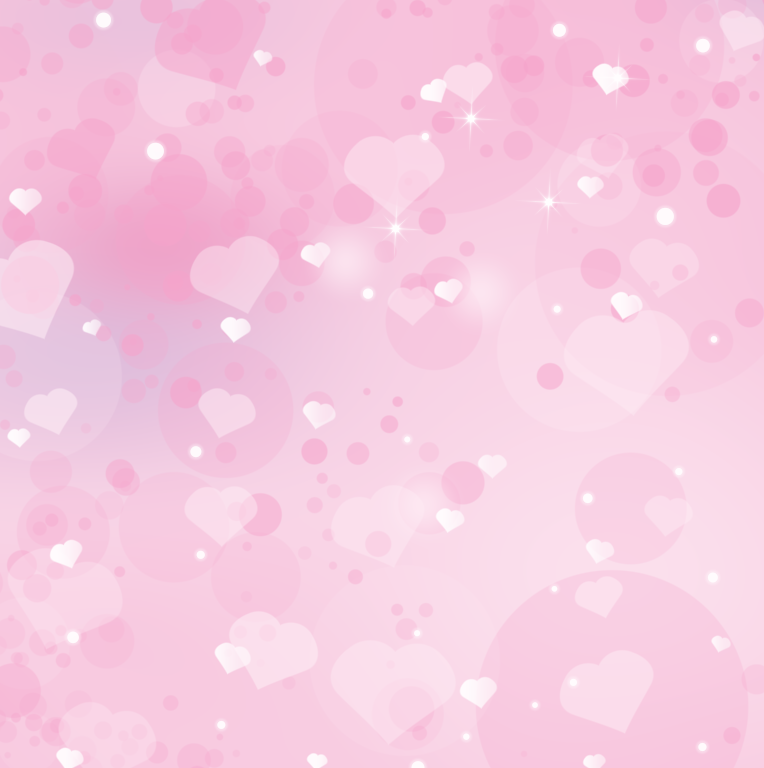
Give the GLSL for this background, as a Shadertoy shader.

```glsl
// Soft pink bokeh: a blurred colour wash under translucent discs, cellular dots,
// tilted hearts, white beads and thin sparkles. Dots come from jittered cells,
// the larger parts from low-discrepancy scatter loops.

const vec3 PINK = vec3(0.968, 0.775, 0.868);
const vec3 PALE = vec3(0.984, 0.880, 0.930);
const vec3 LAVENDER = vec3(0.865, 0.745, 0.865);
const vec3 ROSE = vec3(0.925, 0.610, 0.765);
const vec3 DOT_PINK = vec3(0.962, 0.640, 0.795);
const vec3 MILK = vec3(0.995, 0.930, 0.960);
const vec3 WHITE = vec3(1.0, 0.992, 0.996);
const int DISCS = 24;
const int BIG_HEARTS = 22;
const int SMALL_HEARTS = 22;
const int BEADS = 24;
const int GLOWS = 3;
const int SPARKLES = 4;
const float EDGE = 0.0013;

vec4 hash4(vec2 p) {
    vec4 q = fract(p.xyxy * vec4(0.1031, 0.1030, 0.0973, 0.1099));
    q += dot(q, q.wzxy + 33.33);
    return fract((q.xxyz + q.yzzw) * q.zywx);
}

float fill(float d) {
    float w = max(EDGE, 0.8 / iResolution.y);
    return smoothstep(w, -w, d);
}

float blob(vec2 p, vec2 centre, vec2 size) {
    vec2 q = (p - centre) / size;
    return exp(-dot(q, q));
}

vec2 turn(vec2 p, float a) {
    return mat2(cos(a), sin(a), -sin(a), cos(a)) * p;
}

// Evenly spread position in the unit square, with a little jitter
vec2 scatter(int i, float seed) {
    vec2 jitter = hash4(vec2(float(i), seed)).xy - 0.5;
    return fract(vec2(0.7549, 0.5698) * float(i) + seed * vec2(0.37, 0.61) + 0.1 * jitter);
}

// Heart with slightly bulging sides; size is close to its width
float heart(vec2 p, float size, float tilt) {
    vec2 q = turn(p, tilt) / size * 1.2 + vec2(0.0, 0.55);
    q.x = abs(q.x) * (1.0 - 0.13 * sin(3.14 * clamp(q.y, 0.0, 1.0)));
    float d;
    if (q.x + q.y > 1.0) d = length(q - vec2(0.25, 0.75)) - 0.3536;
    else d = min(length(q - vec2(0.0, 1.0)), length(q - 0.5 * max(q.x + q.y, 0.0))) * sign(q.x - q.y);
    return d * size / 1.2;
}

vec3 wash(vec2 p) {
    float ripple = sin(p.x * 7.0 + 2.0 * sin(p.y * 5.0)) * sin(p.y * 8.0 + 1.5 * sin(p.x * 6.0));
    vec3 c = PINK + 0.012 * ripple * vec3(0.2, 1.0, 0.6);
    c = mix(c, PALE, 0.95 * blob(p, vec2(0.80, 0.25), vec2(0.42, 0.30)));
    c = mix(c, PALE, 0.55 * blob(p, vec2(0.10, 0.34), vec2(0.35, 0.10)));
    c = mix(c, PALE, 0.30 * blob(p, vec2(0.65, 0.60), vec2(0.40, 0.25)));
    c = mix(c, LAVENDER, 0.95 * blob(p, vec2(0.12, 0.55), vec2(0.26, 0.14)));
    c = mix(c, LAVENDER, 0.50 * blob(p, vec2(0.18, 0.98), vec2(0.20, 0.08)));
    c = mix(c, LAVENDER, 0.60 * blob(p, vec2(1.00, 1.02), vec2(0.12, 0.07)));
    return mix(c, ROSE, 0.80 * blob(p, vec2(0.21, 0.68), vec2(0.16, 0.09)));
}

// Pink dots, dense at the top and left, absent from the bright corner
vec3 dots(vec3 c, vec2 p, float cells, float amount, float seed) {
    for (int y = -1; y <= 1; y++)
    for (int x = -1; x <= 1; x++) {
        vec2 id = floor(p * cells) + vec2(x, y);
        vec4 r = hash4(id + seed);
        vec4 s = hash4(id + seed + 57.0);
        vec2 centre = (id + r.xy) / cells;
        float density = smoothstep(0.15, 0.75, length(centre - vec2(0.80, 0.25)));
        density *= 1.0 - 0.6 * blob(centre, vec2(0.48, 0.75), vec2(0.13, 0.2));
        float radius = mix(0.14, 0.42, r.z) / cells;
        float alpha = mix(0.2, 0.62, s.x) * mix(0.65, 1.0, smoothstep(0.2, 0.5, centre.y));
        c = mix(c, DOT_PINK, alpha * step(r.w, density * amount) * fill(length(p - centre) - radius));
    }
    return c;
}

float sparkle(vec2 p, float size) {
    float light = 0.6 * exp(-dot(p, p) / (size * size * 0.02));
    for (int k = 0; k < 4; k++) {
        vec2 q = abs(turn(p, float(k) * 0.7854 + 0.05));
        float reach = size * (k % 2 == 0 ? 1.0 : 0.6);
        float taper = max(1.0 - q.x / reach, 0.0);
        light += 0.85 * taper * exp(-q.y / (0.0004 + 0.0010 * taper));
    }
    return min(light, 1.0);
}

void mainImage(out vec4 fragColor, in vec2 fragCoord) {
    vec2 p = fragCoord / iResolution.y;
    vec2 canvas = vec2(iResolution.x / iResolution.y, 1.0);
    vec3 c = wash(p / canvas);

    // Large faint discs
    for (int i = 0; i < DISCS; i++) {
        vec4 r = hash4(vec2(float(i), 11.0));
        float d = length(p - scatter(i, 1.3) * canvas) - mix(0.04, 0.18, r.x * r.x);
        c = mix(c, r.y < 0.6 ? DOT_PINK : MILK, mix(0.10, 0.27, r.z) * fill(d));
    }
    c = dots(c, p, 11.0, 0.55, 3.0);
    c = dots(c, p, 19.0, 0.50, 21.0);
    c = dots(c, p, 36.0, 0.16, 40.0);

    // Soft round glows
    for (int i = 0; i < GLOWS; i++) {
        vec2 centre = (vec2(0.45, 0.30) + vec2(0.35, 0.6) * scatter(i, 4.1)) * canvas;
        c = mix(c, MILK, 0.7 * smoothstep(0.06, 0.0, length(p - centre)));
    }
    // Translucent hearts, rosy near the upper left
    for (int i = 0; i < BIG_HEARTS; i++) {
        vec4 r = hash4(vec2(float(i), 23.0));
        vec2 at = scatter(i, 2.7);
        bool rosy = at.x < 0.3 && at.y > 0.65;
        float d = heart(p - at * canvas, mix(0.055, 0.15, r.x * r.x), (r.y - 0.5) * 0.9);
        c = mix(c, rosy ? DOT_PINK : MILK, mix(0.28, 0.60, r.z) * fill(d));
    }
    // Bright little hearts, fading across their height
    for (int i = 0; i < SMALL_HEARTS; i++) {
        vec4 r = hash4(vec2(float(i), 31.0));
        vec2 at = scatter(i, 5.9);
        at.x = pow(at.x, 0.7);
        vec2 q = p - at * canvas;
        float size = mix(0.022, 0.046, r.x * r.x);
        float shade = mix(0.95, 0.55, smoothstep(-0.6, 0.6, q.x / size + (r.z - 0.5)));
        c = mix(c, WHITE, shade * fill(heart(q, size, (r.y - 0.5) * 1.1)));
    }
    // White beads with a faint halo, mostly low and to the right
    for (int i = 0; i < BEADS; i++) {
        vec4 r = hash4(vec2(float(i), 47.0));
        vec2 at = pow(scatter(i, 8.2), vec2(0.6, 1.5));
        float d = length(p - at * canvas) - mix(0.004, 0.012, r.x * r.x);
        c = mix(c, WHITE, max(0.95 * fill(d), 0.35 * smoothstep(0.005, 0.0, d)));
    }
    for (int i = 0; i < SPARKLES; i++) {
        vec2 at = vec2(0.45, 0.52) + vec2(0.42, 0.38) * scatter(i, 6.4);
        c = mix(c, WHITE, sparkle(p - at * canvas, 0.045));
    }
    fragColor = vec4(c, 1.0);
}
```
